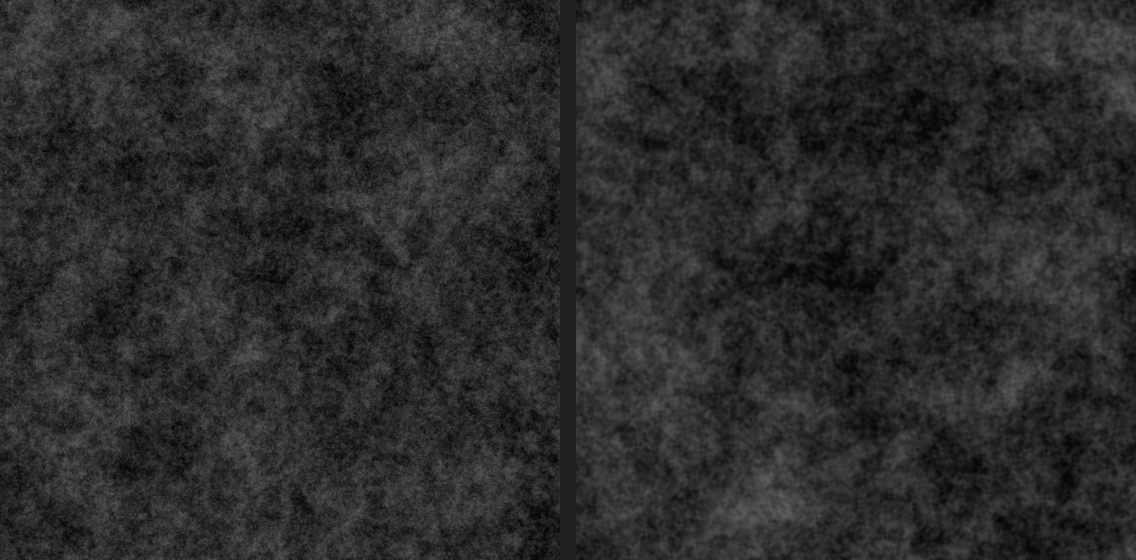
Left: the whole. Right: its middle third, enlarged.
This texture is drawn by a WebGL 1 fragment shader. Its source:

```glsl
precision highp float;
// Dark charcoal surface with faint cloudy mottling and strong fine grain.

uniform vec2 u_resolution;

float hash(vec2 cell) {
  vec3 p = fract(vec3(cell.xyx) * 0.1031);
  p += dot(p, p.yzx + 33.33);
  return fract((p.x + p.y) * p.z);
}

// Smooth value noise, centred on zero
float valueNoise(vec2 p) {
  vec2 cell = floor(p);
  vec2 f = fract(p);
  vec2 blend = f * f * (3.0 - 2.0 * f);
  float bottom = mix(hash(cell), hash(cell + vec2(1.0, 0.0)), blend.x);
  float top = mix(hash(cell + vec2(0.0, 1.0)), hash(cell + vec2(1.0, 1.0)), blend.x);
  return mix(bottom, top, blend.y) - 0.5;
}

// Rough fractal sum; each octave is turned to hide the lattice
float mottling(vec2 p) {
  mat2 turnAndDouble = 2.0 * mat2(0.8, 0.6, -0.6, 0.8);
  float amplitude = 1.0;
  float sum = 0.0;
  for (int octave = 0; octave < 7; octave++) {
    sum += amplitude * valueNoise(p);
    p = turnAndDouble * p + vec2(37.3, 91.7);
    amplitude *= 1.025;
  }
  return sum;
}

void main() {
  vec2 uv = gl_FragCoord.xy / min(u_resolution.x, u_resolution.y);
  float grey = 0.175 + 0.085 * mottling(uv * 7.8 + vec2(19.4, 53.8));
  gl_FragColor = vec4(vec3(clamp(grey, 0.03, 0.42)), 1.0);
}
```
